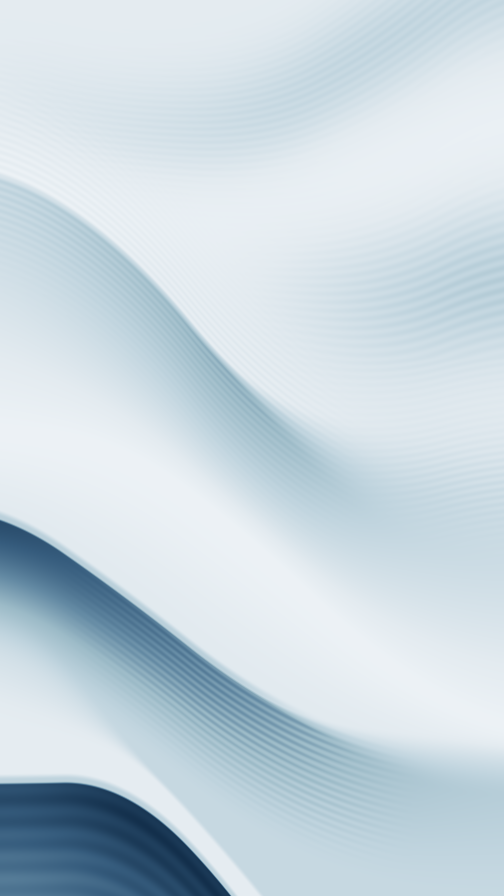
Reproduce this background procedurally as a WebGL 1 fragment shader.

```glsl
precision highp float;
// Soft folded sheets in pale and navy blue, crossed by fine ribs.
// Smooth height curves place each fold; every layer yields one tone value,
// and a colour ramp turns the final tone into blue, mist or white.

uniform vec2 u_resolution;

#define RIB_PITCH 0.0082
#define RIB_DEPTH 0.045
#define SWELL_PITCH 0.025
#define RIM_WIDTH 0.008
#define RIDGE_TONE 1.09
#define SHEET_TONE 1.01

// Quadratic spline through five evenly spaced heights, x from 0 to 1.
float curve(float x, float first, vec4 rest) {
  vec4 t = clamp((x * 4.0 - vec4(0.0, 1.0, 2.0, 3.0) + 0.5) * 0.5, 0.0, 1.0);
  vec4 ramp = mix(2.0 * t * t, 1.0 - 2.0 * (1.0 - t) * (1.0 - t), step(0.5, t));
  return first + dot(ramp, rest - vec4(first, rest.xyz));
}

float bell(float d, float width) {
  return exp(-d * d / (width * width));
}

// Coverage of the side where d is positive.
float cover(float d, float softness) {
  float w = softness + 0.8 / u_resolution.y;
  return smoothstep(-w, w, d);
}

float ribs(float d, float pitch) {
  return sin(6.2832 * d / pitch);
}

// Tone 0 is navy, 1 is pale mist, 1.2 is near white.
vec3 toneColor(float tone) {
  float t = tone * 5.0;
  vec3 c = mix(vec3(0.07, 0.18, 0.29), vec3(0.21, 0.36, 0.49), clamp(t, 0.0, 1.0));
  c = mix(c, vec3(0.39, 0.54, 0.64), clamp(t - 1.0, 0.0, 1.0));
  c = mix(c, vec3(0.61, 0.73, 0.78), clamp(t - 2.0, 0.0, 1.0));
  c = mix(c, vec3(0.75, 0.83, 0.87), clamp(t - 3.0, 0.0, 1.0));
  c = mix(c, vec3(0.89, 0.92, 0.94), clamp(t - 4.0, 0.0, 1.0));
  return mix(c, vec3(0.97, 0.98, 0.99), clamp(t - 5.0, 0.0, 1.0));
}

// Upper sheet: two shaded valleys with ribs that bend between them.
float upperSheet(float x, float y) {
  float high = curve(x, 0.89, vec4(0.845, 0.86, 0.95, 1.03));
  float low = curve(x, 0.72, vec4(0.72, 0.68, 0.655, 0.69));
  float highShade = bell(y - high, 0.065) * smoothstep(-0.3, 0.8, x);
  float lowShade = bell(y - low, 0.085) * smoothstep(0.4, 1.0, x);
  float corner = bell(y - 0.44, 0.07) * smoothstep(0.55, 0.9, x);
  float ribLine = y - mix(low, high - 0.2, clamp((y - 0.6) / 0.4, 0.0, 1.0));
  float ribMask = 0.45 * highShade + 0.8 * lowShade + 0.7 * corner;
  float light = 0.06 * bell(y - 0.5 * (high + low), 0.07);
  return SHEET_TONE + light - 0.19 * highShade - 0.24 * lowShade - 0.12 * corner
    + RIB_DEPTH * ribMask * ribs(ribLine, RIB_PITCH);
}

// Middle sheet: shadow under its fold, a bright ridge, then a pale slope.
float middleSheet(float x, float y, float fold, float edge) {
  float ridge = curve(x, 0.525, vec4(0.505, 0.40, 0.265, 0.183));
  float shadow = curve(x, 0.84, vec4(0.68, 0.50, 0.76, 0.83));
  float rise = clamp((fold - y) / (fold - ridge), 0.0, 1.0);
  float tone = mix(shadow, RIDGE_TONE, pow(rise, 1.25));
  float slope = smoothstep(0.0, 1.0, (ridge - y) / max(ridge - edge, 0.01));
  return mix(tone, 0.99, slope);
}

// Lower sheet: deep shadow at the edge, fading to mist, with dense ribs.
float lowerSheet(float x, float d) {
  float shadow = curve(x, 0.10, vec4(0.26, 0.43, 0.66, 0.74));
  float tone = mix(shadow, 0.84, smoothstep(-0.01, 0.16, d));
  float mask = smoothstep(0.1, 0.45, x) * (1.0 - smoothstep(0.6, 0.85, x));
  mask *= 1.0 - smoothstep(0.06, 0.15, d);
  return tone + 1.3 * RIB_DEPTH * mask * ribs(d, RIB_PITCH);
}

void main() {
  vec2 uv = gl_FragCoord.xy / u_resolution;
  float x = uv.x;
  float y = uv.y;

  // Heights of the fold and edges, from top to bottom.
  float fold = curve(x, 0.815, vec4(0.725, 0.555, 0.464, 0.42));
  float edge = curve(x, 0.432, vec4(0.334, 0.222, 0.160, 0.143));
  float crease = curve(x, 0.27, vec4(0.170, 0.017, -0.17, -0.30));
  float lip = curve(x, 0.125, vec4(0.128, -0.02, -0.25, -0.50));

  // Upper and middle sheets meet softly toward the right.
  float foldDepth = fold - y;
  float foldSoft = mix(0.005, 0.07, smoothstep(0.42, 0.85, x));
  float tone = mix(upperSheet(x, y), middleSheet(x, y, fold, edge),
    cover(foldDepth, foldSoft));
  float foldRibs = bell(foldDepth, 0.075) * (1.0 - smoothstep(0.5, 0.75, x));
  tone += 0.7 * RIB_DEPTH * foldRibs * ribs(foldDepth, RIB_PITCH);

  // Lower sheet under a thin rim.
  float edgeDepth = edge - y;
  float edgeSoft = mix(0.001, 0.035, smoothstep(0.5, 0.95, x));
  float rim = cover(edgeDepth + RIM_WIDTH, 0.003) * (1.0 - smoothstep(0.4, 0.7, x));
  tone = mix(tone, 0.72, 0.8 * rim);
  tone = mix(tone, lowerSheet(x, edgeDepth), cover(edgeDepth, edgeSoft));

  // Pale corner sheet, its rim, and the navy hollow beneath it.
  float creaseSoft = mix(0.07, 0.004, smoothstep(0.0, 0.32, x));
  tone = mix(tone, 1.02, cover(crease - y, creaseSoft));
  float lipDepth = lip - y;
  tone = mix(tone, 0.74, 0.8 * cover(lipDepth + RIM_WIDTH, 0.003));
  float hollow = mix(0.13, 0.02, smoothstep(0.0, 0.3, x))
    + 0.2 * smoothstep(0.0, 0.13, lipDepth) + 0.025 * ribs(lipDepth, SWELL_PITCH);
  tone = mix(tone, hollow, cover(lipDepth, 0.001));

  gl_FragColor = vec4(toneColor(tone), 1.0);
}
```
